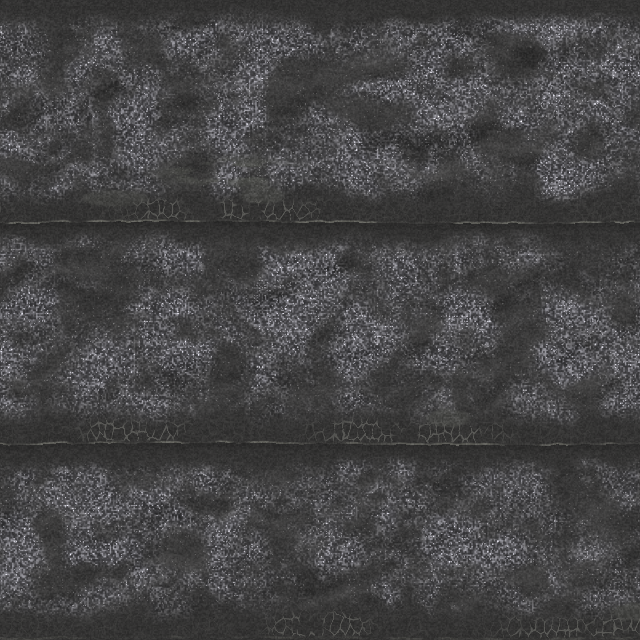
This texture is drawn by a Shadertoy shader. Its source:

```glsl
// Weathered black roofing felt: three overlapping courses with mineral grit, cracked laps and pale seams.

float hash(vec2 p) {
    vec3 q = fract(vec3(p.xyx) * 0.1031);
    q += dot(q, q.yzx + 33.33);
    return fract((q.x + q.y) * q.z);
}

vec2 hash2(vec2 p) {
    return vec2(hash(p), hash(p + 71.7));
}

float noise(vec2 p) {
    vec2 i = floor(p), f = fract(p);
    f = f * f * (3.0 - 2.0 * f);
    return mix(mix(hash(i), hash(i + vec2(1, 0)), f.x),
               mix(hash(i + vec2(0, 1)), hash(i + vec2(1, 1)), f.x), f.y);
}

float fbm(vec2 p) {
    float sum = 0.0, amp = 0.5;
    for (int i = 0; i < 5; i++) {
        sum += amp * noise(p);
        p = mat2(1.6, 1.2, -1.2, 1.6) * p + 19.3;
        amp *= 0.5;
    }
    return sum / 0.97;
}

// Gap between the two nearest cell centres: zero along cell borders
float cellBorder(vec2 p) {
    vec2 i = floor(p), f = fract(p);
    float near = 9.0, next = 9.0;
    for (int y = -1; y <= 1; y++)
    for (int x = -1; x <= 1; x++) {
        vec2 o = vec2(x, y);
        float d = length(o + 0.1 + 0.8 * hash2(i + o) - f);
        next = min(next, max(near, d));
        near = min(near, d);
    }
    return next - near;
}

// Sparse round flecks, at most one per cell
float flecks(vec2 p, float share) {
    vec2 i = floor(p);
    vec2 centre = 0.35 + 0.3 * hash2(i);
    float radius = mix(0.18, 0.32, hash(i + 5.5));
    float d = length(fract(p) - centre);
    return step(hash(i + 9.1), share) * smoothstep(radius + 0.15, radius - 0.15, d);
}

float oval(vec2 p, vec2 centre, vec2 size) {
    return smoothstep(1.1, 0.75, length((p - centre) / size));
}

void mainImage(out vec4 fragColor, in vec2 fragCoord) {
    vec2 uv = fragCoord / iResolution.xy;

    // Courses: lower seam, upper seam and row counted from the top
    float y = uv.y + 0.005 * (noise(vec2(uv.x * 6.0, 3.0)) - 0.5)
                   + 0.003 * (noise(vec2(uv.x * 70.0, 8.0)) - 0.5);
    float row = step(y, 0.652) + step(y, 0.306);
    float seam = row < 0.5 ? 0.652 : row < 1.5 ? 0.306 : 0.002;
    float upper = row < 0.5 ? 1.0 : row < 1.5 ? 0.652 : 0.306;
    float h = y - seam, drop = upper - y;
    vec2 lap = vec2(uv.x - 0.29 * row, h); // each course is shifted sideways

    // Mineral patches, fading toward the bare laps
    vec2 p = uv + vec2(0.0, row * 3.7);
    vec2 warp = 0.05 * vec2(fbm(p * 12.0), fbm(p * 12.0 + 40.0));
    float patches = 0.6 * fbm((p + warp) * vec2(19.0, 25.0)) + 0.4 * fbm((p + warp) * vec2(21.0, 7.0) + 60.0);
    float ragged = 0.035 * (fbm(p * 24.0) - 0.5);
    float field = smoothstep(0.015, 0.05, drop + ragged) * smoothstep(0.022, 0.065, h + ragged);
    float density = field * (0.12 + 0.88 * smoothstep(0.36, 0.66, patches));

    // Felt weave and soft wrinkles
    float fine = noise(uv * 480.0);
    float weave = noise(uv * vec2(150.0, 400.0) + 12.0);
    vec2 w = (p + warp) * vec2(13.0, 22.0);
    float wrinkle = fbm(w) - fbm(w + vec2(0.15, -0.35));
    float tone = 0.152 + 0.065 * fine + 0.03 * weave + 0.012 * field + 0.15 * wrinkle * field;

    // Grit: fine grains and scattered bright flecks
    float grain = noise(uv * 400.0 + 31.0);
    tone += density * (0.01 + 0.43 * grain * grain);
    tone += 0.34 * flecks(uv * 250.0, 0.02 + 0.13 * density) * (0.3 + 0.8 * density) * field;
    vec3 color = tone * mix(vec3(1.01, 1.0, 0.99), vec3(0.99, 0.985, 1.03), density);

    // Dusty greenish smears above the laps
    float streaks = smoothstep(0.44, 0.6, fbm(uv * vec2(18.0, 60.0) + 4.0 * warp));
    float dust = 0.6 * oval(lap, vec2(0.41, 0.042), vec2(0.036, 0.015))
               + 0.5 * oval(uv, vec2(0.18, 0.69), vec2(0.055, 0.014))
               + streaks * smoothstep(1.0, 0.3, length((uv - vec2(0.36, 0.73)) / vec2(0.15, 0.035)));
    color = mix(color, vec3(0.34, 0.345, 0.325) + 0.12 * (fine - 0.5), 0.65 * min(dust, 1.0));

    // Crackled coating on the laps
    float worn = smoothstep(0.18, 0.1, abs(lap.x - 0.35)) + smoothstep(0.1, 0.05, abs(lap.x + 0.08));
    worn = 0.2 + 0.8 * min(worn, 1.0);
    float strip = smoothstep(0.002, 0.006, h) * smoothstep(0.042, 0.026, h + ragged);
    float border = cellBorder(lap * vec2(76.0, 48.0) + 0.8 * fbm(uv * 60.0));
    float crack = smoothstep(0.17, 0.03, border) * smoothstep(0.22, 0.5, noise(uv * 45.0 + 7.0));
    color = mix(color, vec3(0.40, 0.40, 0.385), 0.75 * crack * strip * worn);

    // Faint shadow under each overlap and its pale broken edge
    color *= 1.0 - 0.13 * smoothstep(0.014, 0.001, drop) * step(0.5, row);
    float edge = smoothstep(0.003, 0.0007, abs(h - 0.001));
    float wear = 0.15 + 0.85 * smoothstep(0.3, 0.7, noise(vec2(uv.x * 40.0, row * 9.0)));
    color = mix(color, vec3(0.41, 0.41, 0.385) + 0.15 * (fine - 0.5), (row < 1.5 ? 0.8 : 0.3) * edge * wear);

    fragColor = vec4(color, 1.0);
}
```
